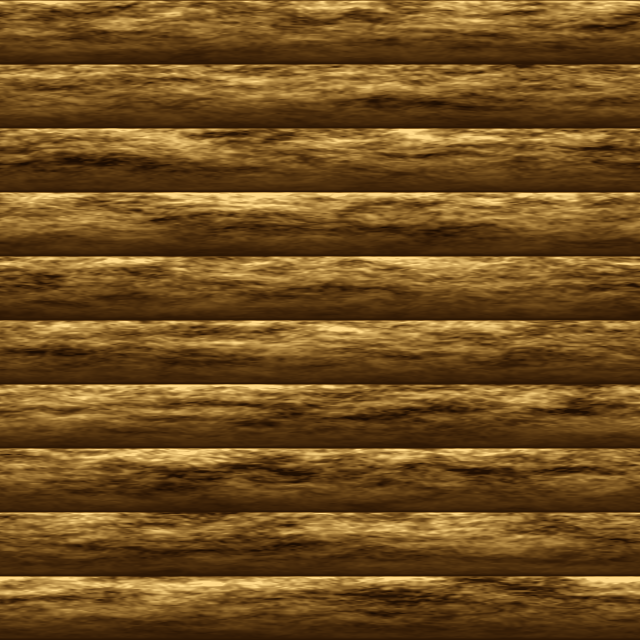
Reproduce this texture procedurally as a Shadertoy shader.

```glsl
const float PLANKS = 10.0;            // boards down the canvas
const float SHADOW_TONE = 0.21;       // lower edge of a board
const float LIT_TONE = 0.70;          // upper edge of a board
const float GAP_TONE = 0.17;          // line between boards
const float GRAIN_LOW = 0.9;          // grain contrast in the shadow
const float GRAIN_HIGH = 2.9;         // grain contrast in the light
const float WARP = 0.0016;            // waviness of the fibres
const int GRAIN_LAYERS = 5;
const vec2 GRAIN_CELLS = vec2(4.0, 56.0);
const vec2 GRAIN_GROWTH = vec2(2.3, 1.7);
const float LAYER_FADE = 0.88;
const vec3 WOOD_TINT = vec3(1.0, 0.85, 0.53);
const vec3 WOOD_CURVE = vec3(1.0, 1.28, 1.95);
const float TAU = 6.2831853;

float hash(vec2 cell, float seed) {
    uvec3 k = uvec3(ivec3(vec3(cell, seed)));
    uint h = k.x * 1597334677u ^ k.y * 3812015801u ^ k.z * 2798796415u;
    h = (h ^ (h >> 15)) * 2246822519u;
    h = (h ^ (h >> 13)) * 3266489917u;
    return float((h ^ (h >> 16)) >> 8) / 16777216.0;
}

// One wrapped fibre row, shifted at random so that cell ends never line up
float fibre(float x, float row, float cells, float seed) {
    float p = x * cells + hash(vec2(row, 7.0), seed) * cells;
    float i = floor(p);
    float f = smoothstep(0.0, 1.0, p - i);
    float a = hash(vec2(mod(i, cells), row), seed + 31.0);
    float b = hash(vec2(mod(i + 1.0, cells), row), seed + 31.0);
    return mix(a, b, f);
}

float streaks(vec2 uv, vec2 cells, float seed) {
    float y = uv.y * cells.y;
    float row = floor(y);
    float f = smoothstep(0.0, 1.0, y - row);
    float a = fibre(uv.x, mod(row, cells.y), cells.x, seed);
    float b = fibre(uv.x, mod(row + 1.0, cells.y), cells.x, seed);
    return mix(a, b, f) - 0.5;
}

// Layered streaks from broad patches to fine fibres, centred on zero
float grain(vec2 uv) {
    float sum = 0.0, total = 0.0, weight = 1.0;
    vec2 cells = GRAIN_CELLS;
    for (int i = 0; i < GRAIN_LAYERS; i++) {
        sum += weight * streaks(uv, floor(cells), float(i + 1));
        total += weight;
        weight *= LAYER_FADE;
        cells *= GRAIN_GROWTH;
    }
    return sum / total;
}

void mainImage(out vec4 fragColor, in vec2 fragCoord) {
    vec2 uv = fragCoord / iResolution.xy;
    float height = fract(uv.y * PLANKS);
    float pixel = PLANKS / iResolution.y;

    // Wavy fibres
    vec2 flow = uv;
    flow.y += WARP * (sin(TAU * (3.0 * uv.x + 7.0 * uv.y))
                    + 0.6 * sin(TAU * (8.0 * uv.x - 13.0 * uv.y)));

    // Rounded board lit from above
    float tone = mix(SHADOW_TONE, LIT_TONE, pow(height, 1.05));
    tone += 0.08 * smoothstep(0.93, 1.0, height);
    float contrast = mix(GRAIN_LOW, GRAIN_HIGH, smoothstep(0.0, 0.6, height));
    tone *= max(1.0 + contrast * grain(flow), 0.25);

    // Dark gap under each board, with smoothed edges
    float board = smoothstep(0.0, 0.05, height) * smoothstep(0.0, pixel, 1.0 - height);
    tone = clamp(mix(GAP_TONE, tone, board), 0.1, 1.0);

    fragColor = vec4(WOOD_TINT * pow(vec3(tone), WOOD_CURVE), 1.0);
}
```
